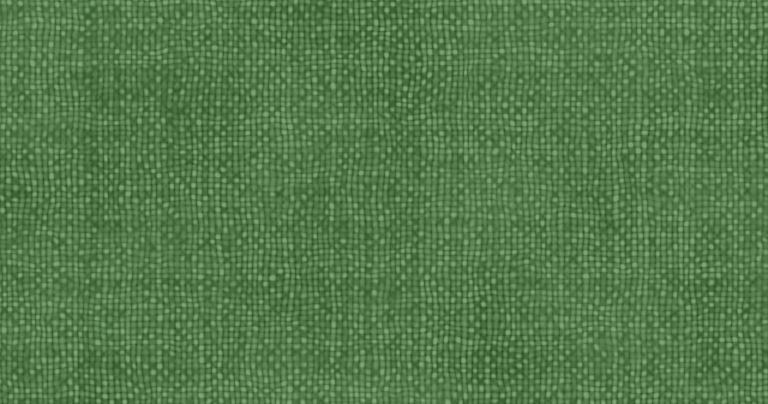
A Shadertoy shader for this texture:

```glsl
// Green plain-weave cloth with uneven threads and soft worn patches.

const float PI = 3.14159265;

float hash(vec2 p) {
    return fract(sin(dot(p, vec2(127.1, 311.7))) * 43758.5453);
}

float noise(vec2 p) {
    vec2 cell = floor(p), f = fract(p);
    f = f * f * (3.0 - 2.0 * f);
    return mix(mix(hash(cell), hash(cell + vec2(1, 0)), f.x),
               mix(hash(cell + vec2(0, 1)), hash(cell + vec2(1, 1)), f.x), f.y);
}

void mainImage(out vec4 fragColor, in vec2 fragCoord) {
    // One unit per thread: 128 warp threads across, 68 weft threads down
    vec2 cloth = fragCoord / iResolution.xy * vec2(128.0, 68.0);

    // Threads wander sideways as they run
    vec2 thread = cloth;
    thread.x += 0.7 * (noise(cloth * vec2(0.25, 0.14)) - 0.5)
              + 0.3 * (noise(cloth * vec2(0.6, 0.5) + 31.0) - 0.5);
    thread.y += 0.8 * (noise(cloth * vec2(0.16, 0.25) + 57.0) - 0.5)
              + 0.4 * (noise(cloth * vec2(0.5, 0.6) + 83.0) - 0.5);
    vec2 cell = floor(thread);

    // Round thread profiles, and the alternating over-under crossing
    vec2 wave = sin(PI * thread);
    vec2 roundness = sqrt(wave * wave + 0.01);
    float crossing = wave.x * wave.y;
    float bump = abs(crossing);

    // Pressed patches flatten the relief
    float relief = mix(0.75, 1.2, noise(cloth * 0.11 + 11.0));
    float tone = 0.5 + relief * (0.44 * (roundness.x - 0.64)
                               + 0.27 * (roundness.y - 0.64)
                               + 0.18 * crossing);

    // Differences between stitches and between whole threads
    tone += 0.5 * bump * (hash(cell) - 0.5);
    tone += 0.16 * roundness.x * (hash(vec2(cell.x, 7.0)) - 0.5);
    tone += 0.14 * roundness.y * (hash(vec2(19.0, cell.y)) - 0.5);

    // Fine fibres and broad uneven dye
    tone += 0.22 * (noise(cloth * vec2(2.2, 1.8) + 5.0) - 0.5);
    tone += 0.14 * (noise(cloth * 0.06 + 41.0) - 0.5);

    vec3 shadowGreen = vec3(0.17, 0.32, 0.14);
    vec3 lightGreen = vec3(0.49, 0.64, 0.46);
    fragColor = vec4(mix(shadowGreen, lightGreen, clamp(tone, 0.0, 1.0)), 1.0);
}
```
